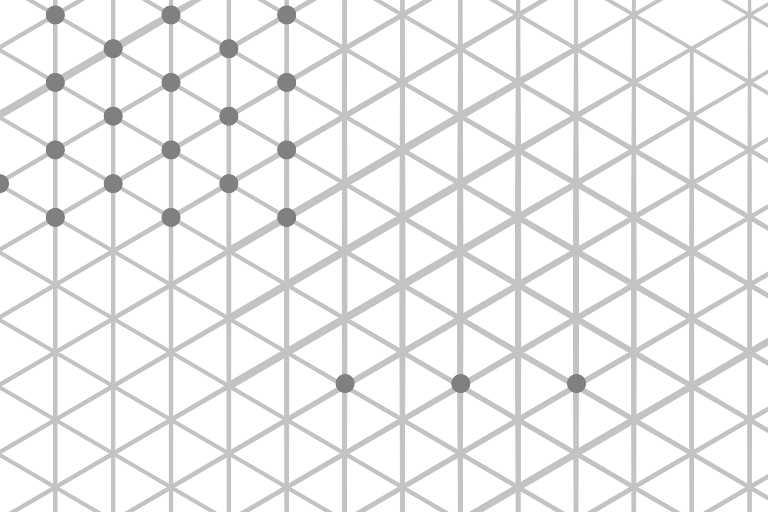
Give the GLSL for this pattern, as a Shadertoy shader.

```glsl
// Isometric grid of grey triangles on white, with dots on some vertices.
// Three families of parallel lines come from one skewed lattice; their
// widths swell smoothly toward the middle. Lengths are in canvas heights.
#define ORIGIN vec2(0.1080, 0.0292)
#define STEP vec2(0.1130, 0.1318)
#define DOT_RADIUS 0.0185
#define THIN 0.0043
#define PAPER vec3(1.0)
#define LINE_COLOR vec3(0.765)
#define DOT_COLOR vec3(0.50)

// Soft bump used to thicken lines around a centre
float bump(vec2 p, vec2 centre, float radius) {
    vec2 d = (p - centre) / radius;
    return exp(-dot(d, d));
}

// Distance in steps to the nearest whole number
float nearest(float t) {
    return abs(t - floor(t + 0.5));
}

// Antialiased coverage of a signed distance
float cover(float d, float pixel) {
    return 1.0 - smoothstep(-0.5 * pixel, 0.5 * pixel, d);
}

// Signed distance to the three families of lines
float gridDistance(vec2 p, vec2 cell) {
    float rise = cell.y + 0.5 * cell.x;
    float fall = cell.y - 0.5 * cell.x;
    float row = floor(rise + 0.5);
    float diagonal = STEP.y * STEP.x / length(vec2(STEP.x, 0.5 * STEP.y));

    // Lines grow thinner toward the top right corner
    float base = THIN * (1.0 - 0.22 * bump(p, vec2(1.45, 0.0), 0.45));
    float riseWidth = base + 0.0024 * bump(p, vec2(0.90, 0.48), 0.45);
    float fallWidth = 0.92 * base + 0.0024 * bump(p, vec2(1.15, 0.52), 0.38);
    float postWidth = base + 0.0020 * bump(p, vec2(0.95, 0.55), 0.42);

    // A few heavy rising strokes
    float heavy = 0.0;
    if (row >= 5.0 && row <= 7.0)
        heavy = step(3.0, cell.x) * (1.0 - smoothstep(6.0, 10.0, cell.x));
    if (row == 1.0) heavy = 1.0 - smoothstep(1.5, 3.0, cell.x);
    if (row == 11.0) heavy = 0.7 * smoothstep(6.0, 7.0, cell.x);
    riseWidth = mix(riseWidth, 0.0076, heavy);

    float post = nearest(cell.x) * STEP.x - postWidth;
    if (cell.x > 10.5 && cell.x < 11.5 && cell.y < 0.5) post = 1.0;
    float diagonals = min(nearest(rise) * diagonal - riseWidth,
                          nearest(fall) * diagonal - fallWidth);
    return min(post, diagonals);
}

// Signed distance to the dot on the nearest vertex, if it has one
float dotDistance(vec2 p, vec2 cell) {
    float col = floor(cell.x + 0.5);
    float odd = mod(col, 2.0);
    float row = floor(cell.y - 0.5 * odd + 0.5);
    bool cluster = col >= 0.0 && col <= 4.0 && row <= 3.0 - odd && row >= 0.0;
    bool edgeDot = col == -1.0 && row == 2.0;
    bool lowerRow = row == 5.0 && odd == 1.0 && col >= 5.0 && col <= 9.0;
    if (!(cluster || edgeDot || lowerRow)) return 1.0;

    vec2 centre = ORIGIN + STEP * vec2(col, row + 0.5 * odd);
    if (lowerRow) centre += vec2(0.001, -0.005);
    if (edgeDot) centre.x += 0.004;
    return length(p - centre) - DOT_RADIUS;
}

void mainImage(out vec4 fragColor, in vec2 fragCoord) {
    // Heights measured down from the top edge
    vec2 p = vec2(fragCoord.x, iResolution.y - fragCoord.y) / iResolution.y;
    vec2 cell = (p - ORIGIN) / STEP;
    float pixel = 1.0 / iResolution.y;

    vec3 color = mix(PAPER, LINE_COLOR, cover(gridDistance(p, cell), pixel));
    color = mix(color, DOT_COLOR, cover(dotDistance(p, cell), pixel));
    fragColor = vec4(color, 1.0);
}
```
